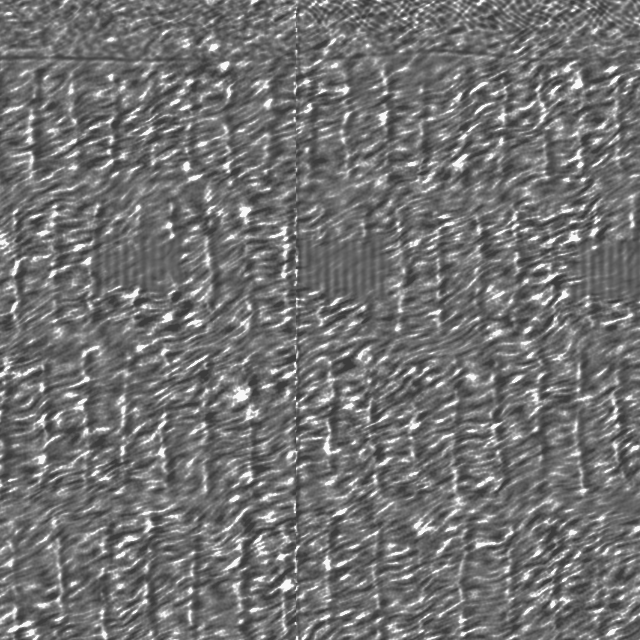
Reproduce this texture map procedurally as a three.js fragment shader.

```glsl
// Grey embossed knit cloth: slanted fibres, ribbed bands, ridges, a stitched seam and flat patches.
varying vec2 vUv;

#define TAU 6.2831853
#define BASE_GREY 0.425
#define FIBRE_FREQ vec2(27.0, 84.0)
#define FIBRE_SLOPE 0.62
#define FIBRE_GAIN 3.7
#define RIDGE_WIDTH 0.0042
#define RIDGE_GAIN 2.3
#define SEAM_X 0.4622
#define HEM_Y 0.908
#define STRIPE_PITCH 0.0143

vec2 gradientAt(vec2 cell) {
  float angle = TAU * fract(sin(dot(cell, vec2(127.1, 311.7))) * 43758.5);
  return vec2(cos(angle), sin(angle));
}

float gradientNoise(vec2 p) {
  vec2 i = floor(p), f = fract(p);
  vec2 w = f * f * f * (f * (f * 6.0 - 15.0) + 10.0);
  vec2 e = vec2(1.0, 0.0);
  float low = mix(dot(gradientAt(i), f), dot(gradientAt(i + e.xy), f - e.xy), w.x);
  float high = mix(dot(gradientAt(i + e.yx), f - e.yx), dot(gradientAt(i + e.xx), f - e.xx), w.x);
  return mix(low, high, w.y);
}

float bump(float d, float width) {
  return exp(-d * d / (width * width));
}

// Soft, ragged box mask of a flat patch.
float patchMask(vec2 p, vec2 centre, vec2 halfSize) {
  vec2 q = abs(p - centre) - halfSize;
  float d = length(max(q, 0.0)) + min(max(q.x, q.y), 0.0);
  return 1.0 - smoothstep(-0.016, 0.014, d + 0.034 * gradientNoise(p * 45.0));
}

// Long slanted strokes plus finer ones and grain.
float fibres(vec2 p, float bend) {
  float lift = 0.022 * gradientNoise(p * 9.0) + 0.004 * gradientNoise(p * 30.0 + 17.0) + bend;
  vec2 q = vec2(p.x + FIBRE_SLOPE * p.y, p.y - FIBRE_SLOPE * p.x + lift);
  float coarse = gradientNoise(q * FIBRE_FREQ);
  float fine = gradientNoise((q + vec2(0.0, 0.12 * q.x)) * FIBRE_FREQ * 1.65 + 31.0);
  float grain = gradientNoise(p * 215.0 + 57.0);
  return FIBRE_GAIN * (coarse + 0.72 * fine) + 0.85 * grain;
}

void main() {
  vec2 uv = vUv;
  float rightSide = step(SEAM_X, uv.x);
  vec2 cloth = uv + rightSide * vec2(3.37, 1.71);

  // Four ribbed bands, each with its own rib count and phase.
  float bandY = uv.y + 0.022 * gradientNoise(vec2(uv.x * 7.0, 4.5));
  float b1 = step(0.21, bandY), b2 = step(0.47, bandY), b3 = step(0.70, bandY);
  float columns = 14.2 + 1.3 * b1 + 1.2 * b2 - 0.3 * b3;
  float firstRib = 0.02 + 0.045 * b1 - 0.039 * b2 + 0.026 * b3;
  float edge = min(min(abs(bandY - 0.21), abs(bandY - 0.47)), min(abs(bandY - 0.70), abs(uv.y - HEM_Y)));
  float inBand = smoothstep(0.004, 0.035, edge) * (1.0 - step(HEM_Y, uv.y));

  // Ribs wander sideways and lean outwards in the second band.
  float lean = 0.09 * (uv.x - 0.3) * (uv.y - 0.34) * b1 * (1.0 - b2);
  float wander = 0.014 * gradientNoise(uv * vec2(11.0, 8.0) + 13.0)
               + 0.008 * gradientNoise(uv * vec2(16.0, 48.0) + 5.0);
  float rib = (uv.x + lean + wander - firstRib) * columns;
  float ribOffset = (fract(rib + 0.5) - 0.5) / columns;
  float ribId = floor(rib + 0.5);

  // Strokes steepen where they meet a ridge.
  float bend = -0.0012 * sin(TAU * rib) * inBand;
  float relief = fibres(cloth, bend);
  relief *= 0.96 + 0.6 * gradientNoise(cloth * 6.0 + 21.0) + 0.4 * gradientNoise(cloth * 19.0 + 3.0);
  relief *= mix(0.78, 1.0, smoothstep(0.0, 0.03, edge));

  // Crisp strokes: quiet mid tones, strong peaks.
  relief *= 0.68 + 0.24 * abs(relief);
  relief += 0.6 * gradientNoise(cloth * vec2(24.0, 17.0) + 40.0);

  // Broken bright ridges with a shadow on their right.
  float broken = smoothstep(-0.32, 0.26, gradientNoise(vec2(ribId * 3.7 + 0.4, uv.y * 62.0)));
  float strength = 0.82 + 0.7 * gradientNoise(vec2(ribId * 1.7 + 0.3, uv.y * 7.0 + 9.0));
  relief += RIDGE_GAIN * inBand * strength * broken * bump(ribOffset, RIDGE_WIDTH);
  relief -= 1.2 * inBand * strength * bump(ribOffset - 0.0095, RIDGE_WIDTH * 1.5);

  // Hem: finer looped texture above a dark crease.
  float hemLine = HEM_Y + 0.012 * bump(uv.x - 0.68, 0.09) + 0.005 * gradientNoise(vec2(uv.x * 14.0, 2.5));
  float hem = smoothstep(-0.004, 0.004, uv.y - hemLine);
  float loops = sin(TAU * (uv.x * 62.0 + uv.y * 20.0) + 6.0 * gradientNoise(uv * 30.0))
              * sin(TAU * uv.y * 68.0 + 5.0 * gradientNoise(uv * 27.0 + 8.0));
  float loopArea = smoothstep(0.94, 0.965, uv.y) * mix(0.35, 1.1, rightSide);
  float hemRelief = 0.72 * relief + 1.9 * gradientNoise(cloth * vec2(95.0, 120.0)) + loopArea * loops;
  relief = mix(relief, hemRelief, hem);
  float creaseWear = 0.65 + gradientNoise(vec2(uv.x * 18.0, 7.5));
  relief -= 1.5 * creaseWear * bump(uv.y - hemLine, 0.0028);
  relief += 0.7 * creaseWear * bump(uv.y - hemLine + 0.006, 0.003);

  // Three flat patches with faint upright stripes.
  float flatArea = patchMask(uv, vec2(0.214, 0.586), vec2(0.066, 0.038));
  flatArea = max(flatArea, patchMask(uv, vec2(0.537, 0.580), vec2(0.070, 0.044)));
  flatArea = max(flatArea, patchMask(uv, vec2(0.957, 0.577), vec2(0.062, 0.044)));
  float stripeGain = 0.42 + 0.5 * gradientNoise(uv * vec2(22.0, 26.0));
  float stripes = -0.35 + stripeGain * sin(TAU * uv.x / STRIPE_PITCH) + 0.2 * relief;
  relief = mix(relief, stripes, flatArea * 0.94);

  // Irregular stitching along the seam.
  float stitch = smoothstep(0.0, 0.28, gradientNoise(vec2(3.5, uv.y * 120.0)));
  float seamX = uv.x - SEAM_X + 0.004 * gradientNoise(vec2(8.5, uv.y * 70.0));
  relief += 2.3 * stitch * bump(seamX, 0.0024) - 0.8 * bump(seamX - 0.0042, 0.0024);

  // Skewed tone curve: narrow highlights, compressed shadows.
  relief = clamp(relief, -2.6, 2.8);
  float grey = BASE_GREY * exp(0.29 * relief + 0.024 * relief * relief);
  gl_FragColor = vec4(vec3(clamp(grey, 0.2, 0.97)), 1.0);
}
```
